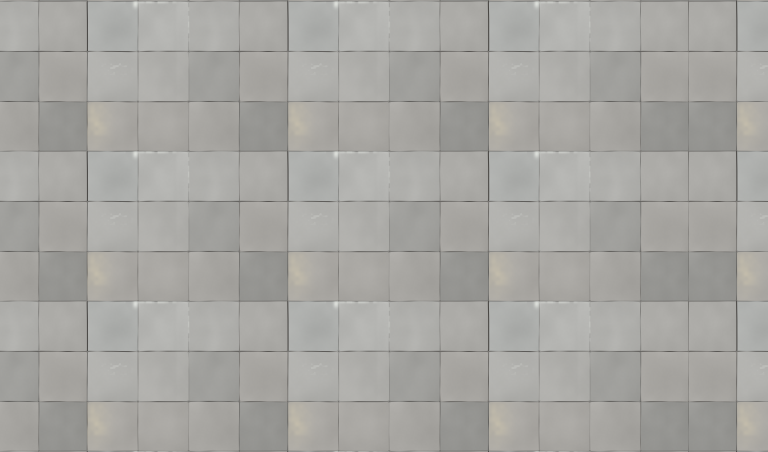
Reproduce this texture procedurally as a Shadertoy shader.

```glsl
// Wall of glazed grey square tiles: a worn panel, 4 across and 3 down, repeated.

// Layout: horizontal values in canvas widths, vertical ones in canvas heights
const vec2 PANEL = vec2(0.2612, 0.3318);          // size of one panel
const vec2 PANEL_START = vec2(0.1137, 0.0028);    // its corner, from the top left
const vec2 TILE = vec2(0.0660, 0.1110);           // last column and row take the rest
const float EXTRA_X = 0.8971;      // from here the last column is laid again
const float EXTRA_W = 0.0620;

// Joints
const float JOINT_HALF = 0.0006;
const float JOINT_WOBBLE = 0.0007;
const vec3 JOINT_COLOR = vec3(0.20, 0.19, 0.18);
const vec4 V_STRENGTH = vec4(0.52, 0.30, 0.16, 0.38);
const vec3 H_STRENGTH = vec3(0.40, 0.60, 0.58);

// Glaze
const vec3 GLAZE_TINT = vec3(0.002, 0.001, -0.012);
const vec3 WARM_TINT = vec3(0.009, 0.0, -0.005);
const vec3 SHEEN_COLOR = vec3(0.79, 0.76, 0.68);
const vec3 GLINT_COLOR = vec3(0.88, 0.89, 0.87);
const float CLOUDING = 0.044;
const float MOTTLE = 0.016;
const float GRAIN = 0.006;
const float SLOPE = 0.018;         // each tile is lighter at its top left

// Tone and warmth of each tile, row by row from the top left
const vec2 TILE_TONE[12] = vec2[12](
    vec2(0.680, -0.8), vec2(0.700, -0.2), vec2(0.683, 0.0), vec2(0.669, 0.4),
    vec2(0.685, 0.0), vec2(0.679, 0.2), vec2(0.614, 0.0), vec2(0.648, 0.8),
    vec2(0.655, 0.9), vec2(0.644, 0.8), vec2(0.650, 0.7), vec2(0.586, 0.0));

float hash(vec2 p) {
    vec3 q = fract(vec3(p.xyx) * 0.1031);
    q += dot(q, q.yzx + 33.33);
    return fract((q.x + q.y) * q.z);
}

float noise(vec2 p) {
    vec2 i = floor(p), f = fract(p);
    f = f * f * (3.0 - 2.0 * f);
    return mix(mix(hash(i), hash(i + vec2(1, 0)), f.x),
               mix(hash(i + vec2(0, 1)), hash(i + vec2(1, 1)), f.x), f.y);
}

float blob(vec2 p, vec2 center, vec2 size) {
    vec2 d = (p - center) / size;
    return exp(-dot(d, d));
}

// Coverage of a wavering joint; dist is signed, along runs in tiles
float joint(float dist, float along, float seed, float halfWidth, float aa) {
    float waver = noise(vec2(along * 2.3, seed * 7.0 + 3.0)) - 0.5;
    float d = abs(dist + waver * JOINT_WOBBLE);
    return clamp((halfWidth - d) / aa + 0.5, 0.0, 1.0);
}

void mainImage(out vec4 fragColor, in vec2 fragCoord) {
    float aa = 1.0 / iResolution.x;
    vec2 toWidths = vec2(1.0, iResolution.y * aa);

    // Position in the panel, measured from its top left corner
    vec2 p = fragCoord / iResolution.xy;
    if (p.x > EXTRA_X) p.x -= EXTRA_W;
    vec2 panel = mod(vec2(p.x, 1.0 - p.y) - PANEL_START, PANEL);

    // Tile index, size and local position
    vec2 id = min(floor(panel / TILE), vec2(3, 2));
    vec2 size = min(TILE, PANEL - id * TILE);
    vec2 local = panel - id * TILE;
    vec2 t = local / size;
    vec2 g = id + t;

    // Glaze body: tone, slope, uneven clouds, vertical streaks and fine grain
    vec2 tone = TILE_TONE[int(id.y) * 4 + int(id.x)];
    vec3 color = tone.x + GLAZE_TINT + tone.y * WARM_TINT;
    vec2 seed = id * 17.0;
    color += SLOPE * (1.0 - t.x - t.y);
    color += CLOUDING * (noise(t * 1.8 + seed) - 0.5);
    color += CLOUDING * 0.35 * (noise(t * vec2(6.0, 1.2) + seed + 40.0) - 0.5);
    color += MOTTLE * (noise(t * 5.0 + seed + 70.0) - 0.5);
    color += GRAIN * (noise(g * 38.0) - 0.5);
    float streak = smoothstep(1.72, 1.80, g.x) * step(g.x, 2.0) * step(g.y, 2.0);
    color += 0.014 * streak;

    // Cream sheen on the lower left tile
    float sheen = blob(g, vec2(0.17, 2.40), vec2(0.24, 0.42)) * step(2.0, g.y);
    color = mix(color, SHEEN_COLOR, sheen * (0.40 + 0.50 * noise(g * 11.0)));

    // Scratches and reflections of light
    float scratch = blob(g, vec2(0.58, 1.32), vec2(0.24, 0.13))
                  * smoothstep(0.62, 0.90, noise(g * vec2(17.0, 24.0)));
    float glint = blob(g, vec2(0.95, 0.05), vec2(0.05, 0.08));
    float topChips = blob(g, vec2(1.35, 0.02), vec2(0.5, 0.028))
                   * smoothstep(0.45, 0.80, noise(vec2(g.x * 14.0, 2.0)));
    float sideChips = blob(g, vec2(2.0, 0.45), vec2(0.014, 0.45))
                    * smoothstep(0.4, 0.7, noise(vec2(9.0, g.y * 13.0)));
    color = mix(color, GLINT_COLOR,
                clamp(0.25 * scratch + 0.9 * glint + 0.5 * (topChips + sideChips), 0.0, 1.0));

    // Joints: signed distance to the nearest edge and the joint it belongs to
    vec2 upper = step(0.5, t);
    vec2 edge = (local - upper * size) * toWidths;
    ivec2 k = ivec2(mod(id + upper, vec2(4, 3)));
    vec2 wear = vec2(noise(vec2(g.y * 5.0, float(k.x) * 9.0 + 60.0)),
                     noise(vec2(g.x * 5.0, float(k.y) * 9.0 + 80.0)));
    float blackGap = k.x == 0 ? step(g.y, 1.0) : 0.0;
    float vertical = joint(edge.x, g.y, float(k.x), JOINT_HALF * (1.0 + 0.2 * blackGap), aa)
                   * max(V_STRENGTH[k.x] * (0.4 + 0.8 * wear.x), 0.8 * blackGap);
    float horizontal = joint(edge.y, g.x, float(k.y) + 10.0, JOINT_HALF, aa)
                     * H_STRENGTH[k.y] * (0.3 + 1.0 * wear.y);
    float corner = 0.45 * exp(-dot(edge, edge) / (0.0015 * 0.0015));
    float gap = clamp(max(max(vertical, horizontal), corner), 0.0, 1.0);
    color = mix(color, JOINT_COLOR, gap * (1.0 - 0.6 * min(glint + topChips, 1.0)));

    fragColor = vec4(color, 1.0);
}
```
